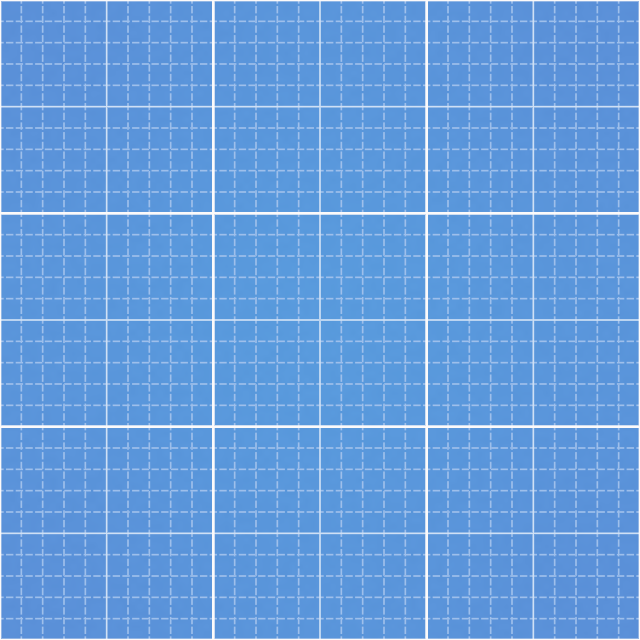
This pattern is drawn by a Shadertoy shader. Its source:

```glsl
const float MAJOR_COUNT = 3.0;    // repeats across and down
const float MEDIUM_COUNT = 6.0;
const float MINOR_COUNT = 30.0;
const float DASH_COUNT = 66.0;    // dashes along each minor line
const float DASH_FILL = 0.76;     // drawn share of a dash period

const float MAJOR_WIDTH = 0.0042;
const float MEDIUM_WIDTH = 0.0026;
const float MINOR_WIDTH = 0.0026;

const vec3 CENTER_BLUE = vec3(0.348, 0.605, 0.866);
const vec3 CORNER_BLUE = vec3(0.355, 0.565, 0.848);
const vec3 MINOR_COLOR = vec3(0.62, 0.75, 0.92);
const vec3 MEDIUM_COLOR = vec3(0.81, 0.88, 0.96);
const vec3 MAJOR_COLOR = vec3(0.99, 0.98, 0.98);

const float MOTTLE_CELLS = 96.0;
const float MOTTLE_AMOUNT = 0.010;

float hash(vec2 p) {
    return fract(sin(dot(p, vec2(127.1, 311.7))) * 43758.5453);
}

// Value noise that wraps after a whole number of cells
float wrappedNoise(vec2 p, float cells) {
    vec2 i = floor(p);
    vec2 f = fract(p);
    f = f * f * (3.0 - 2.0 * f);
    vec2 a = mod(i, cells);
    vec2 b = mod(i + 1.0, cells);
    return mix(mix(hash(a), hash(vec2(b.x, a.y)), f.x),
               mix(hash(vec2(a.x, b.y)), hash(b), f.x), f.y);
}

// Distance on each axis to the nearest of count evenly spaced lines
vec2 gridDistance(vec2 uv, float count) {
    return abs(fract(uv * count + 0.5) - 0.5) / count;
}

// Antialiased coverage of a band of the given width
vec2 band(vec2 dist, float width, vec2 pixel) {
    return clamp(0.5 + (0.5 * width - dist) / pixel, 0.0, 1.0);
}

float solidGrid(vec2 uv, float count, float width, vec2 pixel) {
    vec2 lines = band(gridDistance(uv, count), width, pixel);
    return max(lines.x, lines.y);
}

float dashedGrid(vec2 uv, vec2 pixel) {
    vec2 lines = band(gridDistance(uv, MINOR_COUNT), MINOR_WIDTH, pixel);
    vec2 dashes = band(gridDistance(uv, DASH_COUNT), DASH_FILL / DASH_COUNT, pixel);
    // Leave the places of the solid lines empty
    vec2 open = step(0.5 / MINOR_COUNT, gridDistance(uv, MEDIUM_COUNT));
    lines *= open * dashes.yx;
    return max(lines.x, lines.y);
}

void mainImage(out vec4 fragColor, in vec2 fragCoord) {
    vec2 pixel = 1.0 / iResolution.xy;
    vec2 uv = fragCoord * pixel;

    // Paper: periodic glow in the middle and faint mottling
    vec2 wave = 0.5 + 0.5 * cos(6.2831853 * uv);
    vec3 color = mix(CENTER_BLUE, CORNER_BLUE, 0.5 * (wave.x + wave.y));
    color += MOTTLE_AMOUNT * (wrappedNoise(uv * MOTTLE_CELLS, MOTTLE_CELLS) - 0.5);

    // Ruling, from the faintest to the strongest
    color = mix(color, MINOR_COLOR, dashedGrid(uv, pixel));
    color = mix(color, MEDIUM_COLOR, solidGrid(uv, MEDIUM_COUNT, MEDIUM_WIDTH, pixel));
    color = mix(color, MAJOR_COLOR, solidGrid(uv, MAJOR_COUNT, MAJOR_WIDTH, pixel));

    fragColor = vec4(color, 1.0);
}
```
